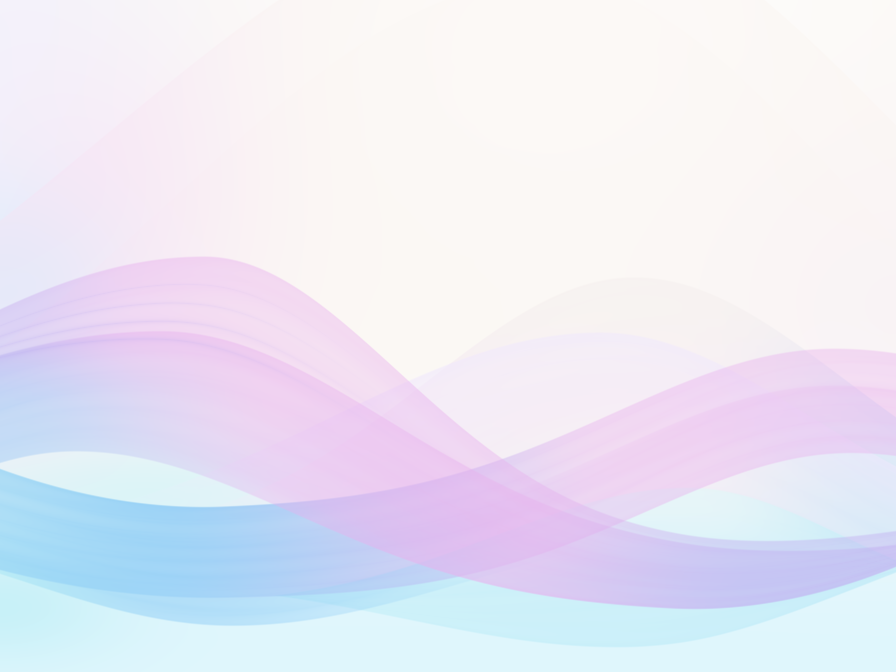
Give the GLSL for this background, as a Shadertoy shader.

```glsl
// Draws translucent pastel silk ribbons flowing over a pale, softly lit backdrop.

const vec3 CREAM = vec3(0.985, 0.975, 0.962);
const vec3 ICE   = vec3(0.875, 0.965, 0.99);
const vec3 AQUA  = vec3(0.66, 0.92, 0.95);
const vec3 SKY   = vec3(0.50, 0.77, 0.96);
const vec3 VIOLET = vec3(0.73, 0.67, 0.94);
const vec3 ORCHID = vec3(0.91, 0.69, 0.93);

// Soft round light that fades with distance
float glow(vec2 p, vec2 center, vec2 radius) {
    vec2 d = (p - center) / radius;
    return exp(-dot(d, d));
}

// Bell curve with a separate width on each side of its crest
float swell(float x, float crest, float leftWidth, float rightWidth, float base, float height) {
    float d = (x - crest) / (x < crest ? leftWidth : rightWidth);
    return base + height * exp(-d * d);
}

// Upward bends near the left and right borders
float liftLeft(float x, float amount) {
    float d = max(0.25 - x, 0.0);
    return 16.0 * amount * d * d;
}

float liftRight(float x, float amount) {
    return liftLeft(1.0 - x, amount);
}

// Broad folds and thin threads that run along a ribbon; t goes from top to bottom
float fibres(float t, float x) {
    float sum = 0.0, frequency = 9.0;
    for (int i = 0; i < 4; i++) {
        float k = float(i);
        float wave = sin(t * frequency + (2.0 + k) * x + 1.5 * sin(x * 3.0 + k * 2.1));
        float patches = 0.5 + 0.5 * sin(x * (7.0 + 2.0 * k) + k * 1.7 + t * 5.0);
        sum += 0.28 * wave + 0.75 * patches * pow(0.5 + 0.5 * wave, 24.0);
        frequency *= 1.65;
    }
    return sum;
}

// Lays a tinted film between two edges; it thins toward its lower edge by "fade"
vec3 ribbon(vec3 color, vec2 p, float top, float bottom, vec3 tint, float opacity, float grain, float fade) {
    float soft = 1.2 / iResolution.y;
    float inside = smoothstep(-soft, soft, top - p.y) * smoothstep(-soft, soft, p.y - bottom);
    float t = clamp((top - p.y) / max(top - bottom, 0.001), 0.0, 1.0);
    float rim = exp(-abs(top - p.y) / 0.003) + (1.0 - fade) * exp(-abs(p.y - bottom) / 0.003);
    float density = opacity * (1.0 - fade * t) * (1.0 + grain * fibres(t, p.x) + 0.2 * rim);
    return mix(color, tint, clamp(density * inside, 0.0, 1.0));
}

// Pale base with coloured light at the left and the bottom
vec3 backdrop(vec2 p) {
    vec3 color = mix(ICE, CREAM, smoothstep(0.04, 0.46, p.y));
    color = mix(color, vec3(0.995), 0.75 * glow(p, vec2(0.64, 1.0), vec2(0.32, 0.3)));
    color = mix(color, vec3(0.94, 0.94, 0.99), 0.75 * glow(p, vec2(0.0, 0.85), vec2(0.2, 0.5)));
    color = mix(color, vec3(0.98, 0.89, 0.96), 0.5 * glow(p, vec2(0.12, 0.70), vec2(0.16, 0.22)));
    color = mix(color, vec3(0.84, 0.92, 0.99), 0.7 * glow(p, vec2(0.0, 0.58), vec2(0.13, 0.15)));
    color = mix(color, vec3(0.97, 0.94, 0.98), 0.6 * glow(p, vec2(1.0, 0.55), vec2(0.2, 0.25)));
    color = mix(color, vec3(0.83, 0.96, 0.97), 0.75 * glow(p, vec2(0.16, 0.27), vec2(0.24, 0.08)));
    return mix(color, AQUA, 0.45 * glow(p, vec2(0.0, 0.10), vec2(0.14, 0.09)));
}

void mainImage(out vec4 fragColor, in vec2 fragCoord) {
    vec2 p = fragCoord / iResolution.xy;
    float x = p.x;
    vec3 color = backdrop(p);

    // Wide veils in the upper half, dissolving downward
    float veilTop = swell(x, 0.61, 0.70, 0.57, 0.25, 0.90);
    float veilLow = swell(x, 0.61, 0.60, 0.50, 0.18, 0.85);
    vec3 veilTint = mix(vec3(0.97, 0.88, 0.95), vec3(0.98, 0.955, 0.935), smoothstep(0.05, 0.42, x));
    color = ribbon(color, p, veilTop, 0.2, veilTint, 0.36, 0.03, 1.0);
    color = ribbon(color, p, veilLow, 0.2, veilTint, 0.16, 0.03, 1.0);

    // Pale arch right of the centre, with a lavender inner band
    float archTop = swell(x, 0.708, 0.326, 0.335, 0.196, 0.391);
    float archLow = swell(x, 0.768, 0.300, 0.240, 0.097, 0.177);
    float archFade = smoothstep(0.18, 0.45, x);
    vec3 archTint = mix(vec3(0.965, 0.91, 0.955), vec3(0.96, 0.94, 0.935), smoothstep(0.38, 0.56, p.y));
    archTint = mix(archTint, vec3(0.80, 0.88, 0.97), smoothstep(0.75, 1.0, x) * smoothstep(0.6, 0.3, p.y));
    color = ribbon(color, p, archTop, archLow, archTint, 0.60 * archFade, 0.08, 0.15);
    float bandTop = swell(x, 0.67, 0.42, 0.33, 0.19, 0.315);
    float bandLow = swell(x, 0.70, 0.34, 0.31, 0.14, 0.200);
    color = ribbon(color, p, bandTop, bandLow, vec3(0.94, 0.91, 0.99), 0.5 * smoothstep(0.1, 0.4, x), 0.16, 1.0);

    // Aqua film along the bottom
    float aquaLow = swell(x, 0.69, 0.33, 0.27, 0.141, -0.104) + liftRight(x, 0.035);
    float aquaAmount = mix(0.30, 0.10, smoothstep(0.12, 0.24, p.y));
    aquaAmount = mix(aquaAmount, 0.36, smoothstep(0.78, 1.0, x));
    color = ribbon(color, p, archLow, aquaLow, mix(AQUA, SKY, 0.35 * x), aquaAmount, 0.08, 0.0);

    // Blue ribbon on the left, thinning out to the right
    float riseTop = swell(x, 0.931, 0.345, 0.40, 0.241, 0.240) + liftLeft(x, 0.061);
    float riseLow = swell(x, 0.950, 0.319, 0.35, 0.109, 0.217) + liftLeft(x, 0.043);
    float blueLow = swell(x, 0.26, 0.33, 0.37, 0.236, -0.167);
    float blueDepth = mix(0.34, 0.50, smoothstep(0.27, 0.19, p.y));
    vec3 blueTint = mix(AQUA, SKY, smoothstep(-0.08, 0.2, x));
    color = ribbon(color, p, riseTop, blueLow, blueTint, blueDepth * smoothstep(0.68, 0.2, x), 0.11, 0.15);

    // Ribbon that rises from blue on the left to pink on the right
    vec3 riseTint = mix(SKY, VIOLET, smoothstep(0.15, 0.5, x));
    riseTint = mix(riseTint, ORCHID, smoothstep(0.46, 0.68, x));
    color = ribbon(color, p, riseTop, riseLow, riseTint, 0.37, 0.13, 0.0);
    color = ribbon(color, p, riseTop - 0.055, riseLow, riseTint, 0.16 * smoothstep(0.45, 0.8, x), 0.1, 0.8);

    // Main ribbon: crest on the left, trough on the right
    float mainTop = swell(x, 0.228, 0.51, 0.306, 0.184, 0.434) + liftRight(x, 0.025);
    float innerTop = swell(x, 0.18, 0.54, 0.36, 0.167, 0.340) + liftRight(x, 0.02);
    float mainLow = swell(x, 0.085, 0.31, 0.349, 0.0885, 0.240) + liftRight(x, 0.068);
    vec3 mainTint = mix(ORCHID, VIOLET, 0.85 * smoothstep(0.56, 0.85, x));
    mainTint = mix(mainTint, VIOLET, 0.7 * smoothstep(0.16, 0.0, x));
    float lowerLeft = smoothstep(0.32, 0.0, x) * smoothstep(0.52, 0.38, p.y);
    mainTint = mix(mainTint, SKY, 0.8 * lowerLeft);
    float paling = smoothstep(0.65, 0.2, x);
    color = ribbon(color, p, mainTop, mainLow, mainTint, 0.38, 0.10, 0.35 * paling);
    color = ribbon(color, p, innerTop, mainLow, mainTint, 0.36, 0.12, 0.55 * paling);

    // Thin threads beneath the two crests, fading to the right
    for (int i = 0; i < 4; i++) {
        float k = float(i);
        float path = mix(mainTop, innerTop, 0.36 + 0.23 * k) - 0.012 * k * x;
        float thread = exp(-abs(p.y - path) / (0.0014 + 0.0006 * k));
        color = mix(color, VIOLET, (0.16 + 0.05 * k) * thread * smoothstep(0.5, 0.08, x));
    }

    fragColor = vec4(color, 1.0);
}
```
